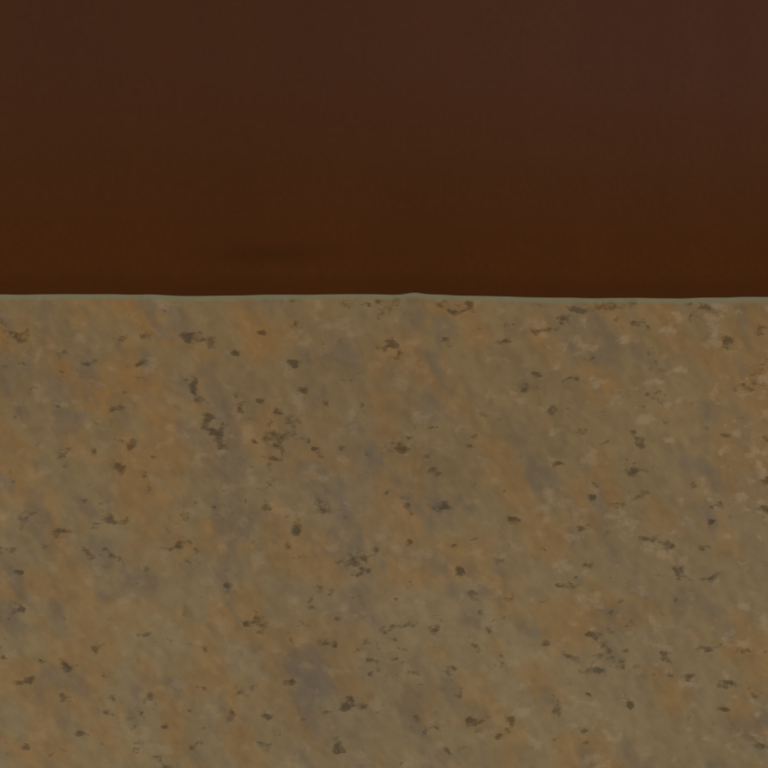
This texture is drawn by a Shadertoy shader. Its source:

```glsl
// A dark brown panel above a mottled tan stone slab, parted by a thin pale rim.
// The panel is a soft gradient with a faint weave; the stone layers slanted
// value noise for ochre stains, grey blotches, small pits and light flecks.

const vec3 PANEL_TOP_LEFT  = vec3(0.250, 0.148, 0.090);
const vec3 PANEL_TOP_RIGHT = vec3(0.262, 0.160, 0.112);
const vec3 PANEL_BASE      = vec3(0.250, 0.134, 0.052);
const vec3 SEAM_SHADOW     = vec3(0.205, 0.120, 0.055);
const vec3 RIM_COLOR       = vec3(0.420, 0.405, 0.315);
const vec3 STONE_UPPER     = vec3(0.445, 0.365, 0.250);
const vec3 STONE_LOWER     = vec3(0.460, 0.393, 0.283);
const vec3 OCHRE           = vec3(0.500, 0.362, 0.205);
const vec3 GREY            = vec3(0.375, 0.330, 0.275);
const vec3 FLECK           = vec3(0.540, 0.460, 0.360);
const float EDGE_HEIGHT = 0.6145;
const float RIM_WIDTH   = 0.0065;
const float SOFTNESS    = 0.0016;
const float GRAIN_SLANT = 0.45;

float hash(vec2 cell) {
    vec3 p = fract(vec3(cell.xyx) * 0.1031);
    p += dot(p, p.yzx + 33.33);
    return fract((p.x + p.y) * p.z);
}

float noise(vec2 p) {
    vec2 cell = floor(p);
    vec2 f = fract(p);
    f = f * f * (3.0 - 2.0 * f);
    float low = mix(hash(cell), hash(cell + vec2(1, 0)), f.x);
    float high = mix(hash(cell + vec2(0, 1)), hash(cell + vec2(1, 1)), f.x);
    return mix(low, high, f.y);
}

float fbm(vec2 p) {
    float sum = 0.0;
    float gain = 0.533;
    for (int i = 0; i < 4; i++) {
        sum += gain * noise(p);
        p = mat2(1.6, 1.2, -1.2, 1.6) * p + 17.3;
        gain *= 0.5;
    }
    return sum;
}

float blob(vec2 p, vec2 center, vec2 radius) {
    vec2 d = (p - center) / radius;
    return exp(-dot(d, d));
}

// Height of the slightly wavy seam
float seamHeight(float x) {
    float tilt = 0.0022 - 0.0048 * smoothstep(0.50, 0.80, x);
    float dip = -0.0022 * smoothstep(0.19, 0.24, x) * (1.0 - smoothstep(0.25, 0.40, x));
    float bump = 0.0025 * exp(-pow((x - 0.54) / 0.014, 2.0));
    float rise = 0.0012 * smoothstep(0.88, 0.94, x);
    return EDGE_HEIGHT + tilt + dip + bump + rise + 0.001 * (noise(vec2(x * 35.0, 4.0)) - 0.5);
}

vec3 panel(vec2 p, float above) {
    vec3 top = mix(PANEL_TOP_LEFT, PANEL_TOP_RIGHT, smoothstep(0.2, 1.0, p.x));
    vec3 color = mix(PANEL_BASE, top, smoothstep(0.0, 0.33, above));
    // Broad vertical smears, fine weave and darker smudges near the seam
    float smear = noise(vec2(p.x * 22.0, p.y * 3.0)) - 0.5;
    float weave = noise(p * vec2(230.0, 170.0)) - 0.5;
    color *= 1.0 + 0.035 * smear + 0.035 * weave;
    color *= 1.0 - 0.10 * blob(p, vec2(0.36, 0.670), vec2(0.08, 0.012));
    color *= 1.0 - 0.06 * exp(-pow((above - 0.012) / 0.012, 2.0));
    return mix(color, SEAM_SHADOW, 0.75 * exp(-max(above, 0.0) / 0.003));
}

vec3 stone(vec2 p) {
    vec2 grain = vec2(p.x + GRAIN_SLANT * p.y, p.y - 0.25 * p.x);
    vec3 color = mix(STONE_LOWER, STONE_UPPER, smoothstep(0.15, 0.60, p.y));

    // Ochre stains, strongest at the upper left
    float warmth = 0.22 + 0.22 * blob(p, vec2(0.10, 0.53), vec2(0.28, 0.13));
    float stain = smoothstep(0.40, 0.72, fbm(grain * vec2(24.0, 17.0)));
    color = mix(color, OCHRE, stain * (warmth + 0.18));

    // Broad grey shade and smaller blotches
    float shade = blob(p, vec2(0.45, 0.39), vec2(0.10, 0.11))
                + blob(p, vec2(0.41, 0.09), vec2(0.07, 0.09))
                + 0.7 * blob(p, vec2(0.97, 0.34), vec2(0.07, 0.10));
    float blotch = smoothstep(0.50, 0.78, fbm(grain * vec2(30.0, 21.0) + 61.0));
    color = mix(color, GREY, clamp(0.25 * shade + 0.50 * blotch, 0.0, 0.8));

    // Scattered pits and pale flecks
    float pit = smoothstep(0.66, 0.86, fbm(grain * vec2(42.0, 56.0) + 137.0));
    color *= 1.0 - 0.28 * pit;
    float pale = smoothstep(0.60, 0.82, fbm(grain * vec2(48.0, 62.0) + 211.0));
    color = mix(color, FLECK, pale * mix(0.30, 0.55, smoothstep(0.5, 0.9, p.x)));

    // Tonal mottling and fine grain
    float mottle = fbm(grain * vec2(11.0, 8.0) + 83.0) - 0.5;
    float fine = fbm(grain * vec2(95.0, 70.0) + 29.0) - 0.5;
    return color * (1.0 + 0.09 * mottle + 0.15 * fine);
}

void mainImage(out vec4 fragColor, in vec2 fragCoord) {
    vec2 p = fragCoord / iResolution.xy;
    float above = p.y - seamHeight(p.x);
    float blur = max(SOFTNESS, 0.75 / iResolution.y);

    // Pale rim fading into the stone below the seam
    float rim = smoothstep(-RIM_WIDTH - 0.003, -RIM_WIDTH + 0.003, above);
    rim *= 0.70 + 0.25 * noise(vec2(p.x * 28.0, 9.0));
    vec3 color = mix(stone(p), RIM_COLOR, rim);
    color = mix(color, panel(p, above), smoothstep(-blur, blur, above));
    fragColor = vec4(color, 1.0);
}
```
